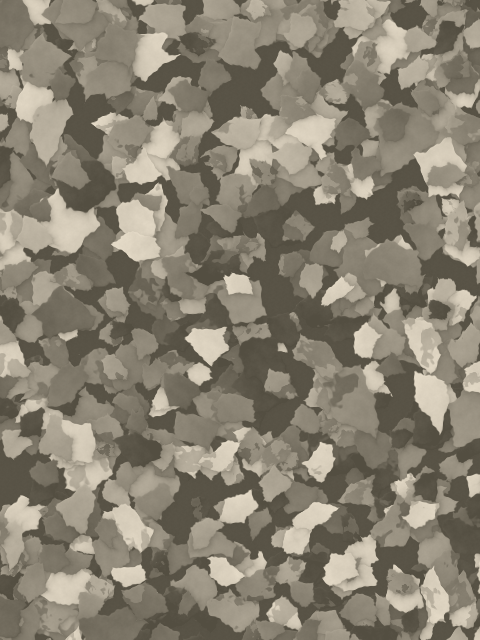
A WebGL 1 fragment shader for this texture:

```glsl
precision highp float;
// Heap of torn, overlapping stone-coloured flakes in warm greys.
// Jittered grids of ragged polygons are stacked layer by layer; each flake
// casts a soft shadow, carries layered-sine stains and takes a tone on one ramp.

uniform vec2 u_resolution;

const vec3 DARK = vec3(0.325, 0.305, 0.255);
const vec3 LIGHT = vec3(0.895, 0.855, 0.780);
const float GAP_TONE = 0.04;       // tone of the bed under all flakes
const float MIN_CELL = 0.075;      // grid sizes, in canvas widths
const float MAX_CELL = 0.165;
const float PRESENCE = 0.52;       // share of grid cells holding a flake
const float LIGHT_SHARE = 0.17;
const float SHADOW_WIDTH = 0.007;
const float SHADOW_DEPTH = 0.38;
const float RIM_WIDTH = 0.0022;
const float RAGGEDNESS = 0.035;
const vec2 LIGHT_DIR = vec2(-0.5, 0.866);
const float TAU = 6.2832;

vec4 hash4(vec2 p) {
  vec4 q = fract(p.xyxy * vec4(0.1031, 0.1030, 0.0973, 0.1099));
  q += dot(q, q.wzxy + 33.33);
  return fract((q.xxyz + q.yzzw) * q.zywx);
}

mat2 rotation(float a) {
  float c = cos(a), s = sin(a);
  return mat2(c, s, -s, c);
}

// Layered sines, roughly -1 to 1
float mottle(vec2 p) {
  float sum = 0.0, gain = 0.55;
  for (int i = 0; i < 4; i++) {
    sum += gain * sin(p.x + 1.6 * sin(p.y * 0.8)) * cos(p.y + sin(p.x * 1.3));
    p = rotation(0.9) * p * 1.9 + 2.7;
    gain *= 0.6;
  }
  return sum;
}

// Irregular five-sided shard of unit size, with wavy sides and a rounded bite
float flakeDistance(vec2 p, vec2 seed) {
  vec4 phase = hash4(seed + 3.3) * TAU;
  p += 0.07 * sin(p.yx * 3.5 + phase.xy);
  p += RAGGEDNESS * sin(p.yx * 10.0 + phase.zw);
  p += 0.4 * RAGGEDNESS * sin(p.yx * 27.0 + phase.wx);
  float d = length(p) - 1.45;
  for (int k = 0; k < 5; k++) {
    vec4 h = hash4(seed + 5.7 * float(k + 1));
    float a = (float(k) + 0.7 * (h.x - 0.5)) * TAU / 5.0;
    d = max(d, dot(p, vec2(cos(a), sin(a))) - mix(0.55, 1.0, h.y));
  }
  vec2 bite = 1.15 * vec2(cos(phase.z), sin(phase.z));
  return max(d, 0.12 + 0.08 * phase.w - length(p - bite));
}

// Dark flakes thin out towards the top of the canvas
float flakeTone(float pick, float height) {
  float darkShare = mix(0.19, 0.04, smoothstep(0.4, 0.95, height));
  if (pick < darkShare) return 0.03;
  if (pick > 1.0 - LIGHT_SHARE) return 0.93;
  return mix(0.19, 0.72, (pick - darkShare) / (1.0 - LIGHT_SHARE - darkShare));
}

void main() {
  vec2 uv = gl_FragCoord.xy / u_resolution.x;
  float aspect = u_resolution.y / u_resolution.x;
  float soft = 0.0006 + 0.7 / u_resolution.x;
  float tone = GAP_TONE;

  for (int layer = 0; layer < 9; layer++) {
    float n = float(layer);
    float cell = mix(MIN_CELL, MAX_CELL, fract(n * 0.618 + 0.3));
    mat2 turn = rotation(n * 1.9);
    vec2 grid = turn * uv / cell + 50.0 + n * 17.3;

    for (int j = -1; j <= 1; j++)
    for (int i = -1; i <= 1; i++) {
      vec2 id = floor(grid) + vec2(float(i), float(j));
      vec2 seed = id + n * 31.7;
      vec4 place = hash4(seed);
      if (place.x > PRESENCE) continue;
      vec4 look = hash4(seed.yx + 7.7);

      // Flake frame: turned, stretched and scaled
      vec2 p = grid - id - 0.5 - 0.7 * (place.yz - 0.5);
      if (dot(p, p) > 1.4) continue;
      vec2 upright = p * turn;
      vec2 q = rotation(place.w * TAU) * p;
      q.x *= mix(1.0, 1.5, look.x);
      float radius = mix(0.32, 0.56, look.y);
      q /= radius;
      float d = flakeDistance(q, seed) * radius * cell;
      float facing = dot(normalize(upright + 0.001), LIGHT_DIR);

      // Shadow on whatever lies beneath, deeper away from the light
      float shade = exp(-max(d, 0.0) / SHADOW_WIDTH) * (0.6 - 0.4 * facing);
      tone *= 1.0 - SHADOW_DEPTH * shade;

      // Surface: base tone, slope, stain, fine mottling and lit rim
      float height = (uv.y - upright.y * cell) / aspect;
      float body = flakeTone(look.z, height);
      float blotch = mottle(q * 1.6 + look.xy * 40.0);
      float stain = smoothstep(0.18, 0.36, blotch) * step(0.6, look.w);
      body += stain * (body > 0.4 ? -0.24 : 0.16);
      body += 0.05 * dot(q, LIGHT_DIR) + 0.035 * mottle(uv * 75.0 + look.zw * 30.0);
      body += 0.10 * facing * exp(min(d, 0.0) / RIM_WIDTH);
      tone = mix(tone, body, 1.0 - smoothstep(-soft, soft, d));
    }
  }

  tone += 0.012 * mottle(uv * 420.0);
  gl_FragColor = vec4(mix(DARK, LIGHT, clamp(tone, 0.0, 1.0)), 1.0);
}
```
